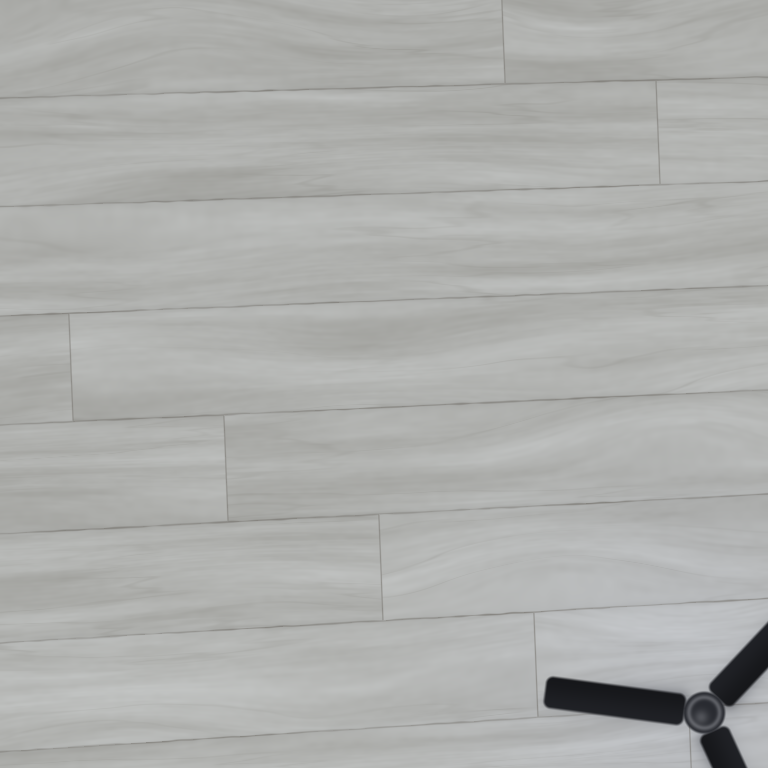
A Shadertoy shader for this texture:

```glsl
// Pale grey wood planks in staggered, slightly tilted rows, with a dark three-blade fan in the corner.
#define FIRST_SEAM 0.1276    // depth of the first seam at the left edge
#define ROW_PITCH 0.1419     // plank height at the left edge
#define SEAM_TILT 0.0275     // rise of the first seam across the canvas
#define PITCH_SHRINK 0.0061  // loss of plank height across the canvas
#define JOINT_STEP 0.2018    // shift of the end joint from row to row
#define PLANK_LENGTH 1.168
#define SEAM_WIDTH 0.0016
#define GRAIN_CONTRAST 0.95
#define FAN_HUB vec2(0.917, 0.072)
#define BLADE_REACH 0.209
#define BLADE_HALF_WIDTH 0.0205

const vec3 WOOD_DARK = vec3(0.650, 0.652, 0.638);
const vec3 WOOD_LIGHT = vec3(0.762, 0.770, 0.766);
const vec3 SEAM_COLOR = vec3(0.49, 0.48, 0.46);
const vec3 FAN_COLOR = vec3(0.105, 0.110, 0.125);

float hash(vec2 p) {
    vec3 q = fract(p.xyx * vec3(0.1031, 0.1030, 0.0973));
    q += dot(q, q.yzx + 33.33);
    return fract((q.x + q.y) * q.z);
}

float noise(vec2 p) {
    vec2 i = floor(p), f = fract(p);
    f = f * f * (3.0 - 2.0 * f);
    return mix(mix(hash(i), hash(i + vec2(1, 0)), f.x),
               mix(hash(i + vec2(0, 1)), hash(i + vec2(1, 1)), f.x), f.y);
}

float fbm(vec2 p) {
    float sum = 0.0, amp = 0.5;
    for (int i = 0; i < 4; i++) {
        sum += amp * noise(p);
        p = p * 2.03 + 17.3;
        amp *= 0.5;
    }
    return sum / 0.9375;
}

// Antialiased coverage of a signed distance
float cover(float d, float soft) {
    return 1.0 - smoothstep(-soft, soft, d);
}

// Streaks, veins and fibres along one plank; zero on average
float woodGrain(vec2 p, float seed) {
    vec2 q = vec2(p.x * 2.6 + seed * 41.0, p.y + seed * 23.0);
    q.y += 0.45 * (noise(q * vec2(1.3, 1.6)) - 0.5);
    float streaks = fbm(q * vec2(1.0, 5.5)) - 0.5;
    float veinNoise = abs(fbm(q * vec2(0.9, 4.0) + 61.0) - 0.5);
    float veins = (1.0 - smoothstep(0.0, 0.035, veinNoise)) * noise(q * vec2(3.0, 4.0) + 9.0);
    float fibres = noise(q * vec2(9.0, 38.0)) - 0.5;
    float mottle = noise(q * vec2(32.0, 26.0)) - 0.5;
    return 1.25 * streaks - 0.28 * veins + 0.16 * fibres + 0.10 * mottle;
}

vec3 planks(vec2 uv, float px) {
    float depth = 1.0 - uv.y;
    float pitch = ROW_PITCH - PITCH_SHRINK * uv.x;
    float v = (depth - FIRST_SEAM + SEAM_TILT * uv.x) / pitch;
    float row = floor(v), across = fract(v);

    // End joint of this row, leaning square to the seams
    float joint = mod(0.0924 + JOINT_STEP * (row - 2.0), PLANK_LENGTH);
    float fromJoint = uv.x - joint - 0.039 * (across - 0.5) * pitch;
    float seed = hash(vec2(row + 7.0, step(0.0, fromJoint) + 3.0));

    // Room light brightens toward the lower right
    float tone = 0.22 + 0.24 * depth + 0.13 * uv.x + 0.14 * (seed - 0.5);
    tone += GRAIN_CONTRAST * woodGrain(vec2(uv.x, across), seed);
    vec3 color = mix(WOOD_DARK, WOOD_LIGHT, clamp(tone, -0.2, 1.15));
    float glow = exp(-dot(uv - FAN_HUB, uv - FAN_HUB) * 14.0);
    color += glow * vec3(0.005, 0.008, 0.028);

    // Seams fade unevenly; end joints stay crisp
    float seamDist = abs(fract(v + 0.5) - 0.5) * pitch;
    seamDist += 0.0012 * (noise(vec2(uv.x * 60.0, row)) - 0.5);
    float wear = mix(0.35, 0.85, noise(vec2(uv.x * 9.0, round(v) * 5.0 + 40.0)));
    float seam = cover(seamDist - 0.5 * SEAM_WIDTH, px) * wear;
    float end = cover(abs(fromJoint) - 0.4 * SEAM_WIDTH, px) * 0.75;
    color *= 1.0 - 0.045 * exp(-seamDist * 220.0);
    return mix(color, SEAM_COLOR, max(seam, end));
}

vec3 addFan(vec3 color, vec2 uv, float px) {
    vec2 p = uv - FAN_HUB;
    vec3 angles = vec3(3.01, 0.815, -1.14);
    for (int i = 0; i < 3; i++) {
        vec2 dir = vec2(cos(angles[i]), sin(angles[i]));
        vec2 q = vec2(dot(p, dir), dot(p, vec2(-dir.y, dir.x)));
        float inner = 0.026;
        vec2 halfSize = vec2(0.5 * (BLADE_REACH - inner), BLADE_HALF_WIDTH);
        vec2 b = abs(q - vec2(0.5 * (BLADE_REACH + inner), 0.0)) - halfSize + 0.009;
        float d = length(max(b, 0.0)) + min(max(b.x, b.y), 0.0) - 0.009;

        // Faint motion smear on the trailing side, then the blade itself
        float smear = exp(-max(d, 0.0) * 130.0) * smoothstep(0.012, -0.012, -abs(q.y));
        smear *= q.y < 0.0 ? 0.38 * (1.0 - smoothstep(0.03, 0.18, q.x)) : 0.10;
        color = mix(color, FAN_COLOR * 2.5, smear);
        vec3 blade = FAN_COLOR * (0.82 + 0.35 * smoothstep(-0.02, 0.02, q.y));
        color = mix(color, blade, cover(d, px + 0.0012));
    }
    // Domed hub with a pale rim and an off-centre sheen
    float r = length(p);
    vec3 hub = FAN_COLOR * 1.5 + 0.20 * exp(-pow((r - 0.020) * 300.0, 2.0));
    hub += 0.16 * exp(-dot(p - vec2(-0.004, -0.006), p - vec2(-0.004, -0.006)) * 12000.0);
    return mix(color, hub, cover(r - 0.027, px + 0.001));
}

void mainImage(out vec4 fragColor, in vec2 fragCoord) {
    vec2 uv = fragCoord / iResolution.xy;
    float px = 1.0 / iResolution.y;
    fragColor = vec4(addFan(planks(uv, px), uv, px), 1.0);
}
```
